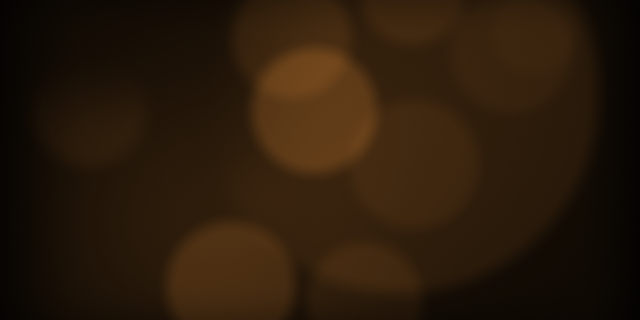
Reproduce this background procedurally as a Shadertoy shader.

```glsl
// Soft amber bokeh discs glowing over a dark brown backdrop.

const vec3 AMBER = vec3(1.0, 0.62, 0.245);
const float BASE_LIGHT = 0.055;
const float EDGE_SOFTNESS = 0.035;
const float GRAIN = 0.004;

// Each disc: centre x, centre y, radius, added light (unit = canvas height)
const int DISC_COUNT = 8;
const vec4 DISCS[DISC_COUNT] = vec4[](
    vec4(0.982, 0.654, 0.195, 0.165),
    vec4(0.911, 0.880, 0.185, 0.085),
    vec4(1.290, 1.020, 0.160, 0.070),
    vec4(1.294, 0.487, 0.200, 0.055),
    vec4(0.721, 0.105, 0.200, 0.135),
    vec4(1.140, 0.060, 0.180, 0.070),
    vec4(1.600, 0.840, 0.190, 0.040),
    vec4(1.670, 0.900, 0.130, 0.025)
);

float hash(vec2 p) {
    return fract(sin(dot(p, vec2(12.9898, 78.233))) * 43758.5453);
}

float softDisc(vec2 p, vec2 centre, float radius, float softness) {
    return 1.0 - smoothstep(radius - softness, radius + softness, distance(p, centre));
}

float glow(vec2 p, vec2 centre, float spread) {
    vec2 d = (p - centre) / spread;
    return exp(-dot(d, d));
}

float backdrop(vec2 p) {
    float light = BASE_LIGHT;
    light += 0.11 * glow(p, vec2(0.60, 0.30), 0.5);
    light += 0.05 * glow(p, vec2(1.25, 0.70), 0.6);
    light += 0.02 * glow(p, vec2(0.80, 0.38), 0.12);

    // Large pale disc that dissolves toward its left side
    float fade = smoothstep(0.60, 1.10, p.x);
    light += 0.085 * fade * softDisc(p, vec2(1.25, 0.71), 0.625, 0.04);
    return light;
}

float bokeh(vec2 p) {
    float light = 0.0;
    for (int i = 0; i < DISC_COUNT; i++) {
        vec4 disc = DISCS[i];
        light += disc.w * softDisc(p, disc.xy, disc.z, EDGE_SOFTNESS);
    }
    // Faint disc on the left, lit only in its lower half
    float lowerHalf = 1.0 - smoothstep(0.56, 0.84, p.y);
    light += 0.06 * lowerHalf * softDisc(p, vec2(0.276, 0.66), 0.18, 0.045);
    return light;
}

float vignette(vec2 uv) {
    float sides = smoothstep(-0.10, 0.14, uv.x) * smoothstep(-0.06, 0.10, 1.0 - uv.x);
    float ends = smoothstep(-0.30, 0.12, uv.y) * smoothstep(-0.30, 0.12, 1.0 - uv.y);
    return sides * ends;
}

void mainImage(out vec4 fragColor, in vec2 fragCoord) {
    vec2 uv = fragCoord / iResolution.xy;
    vec2 p = vec2(uv.x * 2.0, uv.y);

    // Combine the light, darken the borders, then dither against banding
    float light = (backdrop(p) + bokeh(p)) * vignette(uv);
    light += GRAIN * (hash(floor(uv * vec2(512.0, 256.0))) - 0.5);

    fragColor = vec4(AMBER * max(light, 0.0), 1.0);
}
```
